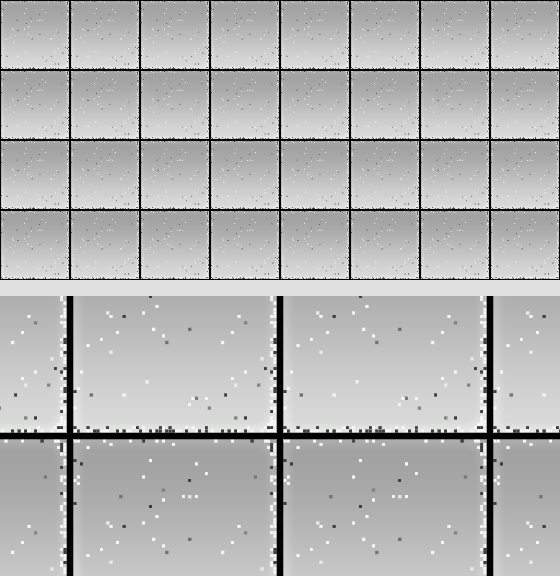
Top: the whole. Bottom: its middle third, enlarged.
Give the GLSL for this pattern, as a WebGL 2 fragment shader.

```glsl
#version 300 es
precision highp float;
// A wall of 8 x 4 identical square grey tiles, parted by thin black joints.
// Each tile has a vertical gradient, jittered light and dark specks, and a
// crumbled rim made of hashed grains that gathers in its rounded corners.

uniform vec2 u_resolution;
out vec4 fragColor;

const vec2 TILES = vec2(8.0, 4.0);
const float GRAINS = 64.0;          // grains along one tile side
const float JOINT_HALF = 1.0;       // half joint width, in grains
const float CORNER_LEFT = 4.0;      // corner radii, in grains
const float CORNER_RIGHT = 7.0;
const float SPECK_GRID = 6.0;       // speck cells along one tile side
const float SPECK_CHANCE = 0.8;
const float DARK_SPECK_SHARE = 0.42;

const vec3 TOP_GREY = vec3(0.63);
const vec3 BOTTOM_GREY = vec3(0.86, 0.865, 0.86);
const vec3 JOINT_BLACK = vec3(0.01);
const vec3 CRUMB_DARK = vec3(0.24);
const vec3 SPECK_DARK = vec3(0.42);
const vec3 CHIP_WHITE = vec3(0.97);

float hash(vec2 p) {
    return fract(sin(dot(p, vec2(127.1, 311.7))) * 43758.5453);
}

// Smooth coverage of a square, offset and sizes in grains
float squareMask(vec2 offset, float halfSize, float pixel) {
    vec2 d = abs(offset);
    return clamp((halfSize - max(d.x, d.y)) / pixel + 0.5, 0.0, 1.0);
}

// Depth inside the rounded tile outline, negative outside its corners
float rimDepth(vec2 p) {
    float radius = p.x < 0.5 * GRAINS ? CORNER_LEFT : CORNER_RIGHT;
    vec2 q = abs(p - 0.5 * GRAINS) - (0.5 * GRAINS - JOINT_HALF - radius);
    return radius - length(max(q, 0.0)) - min(max(q.x, q.y), 0.0);
}

vec3 addSpecks(vec3 color, vec2 p, float pixel) {
    float cellSize = GRAINS / SPECK_GRID;
    vec2 home = floor(p / cellSize);
    for (int j = -1; j <= 1; j++) {
        for (int i = -1; i <= 1; i++) {
            vec2 cell = home + vec2(i, j);
            vec2 jitter = vec2(hash(cell + 3.7), hash(cell + 19.3));
            vec2 center = floor((cell + jitter) * cellSize) + 0.5;
            // Keep the rim and the uppermost part of the tile clear
            bool inside = min(center.x, center.y) > 5.0
                && center.x < GRAINS - 4.0 && center.y < GRAINS * 0.86;
            if (!inside || hash(cell + 41.9) > SPECK_CHANCE) continue;
            vec3 tint = hash(cell + 67.1) < DARK_SPECK_SHARE ? SPECK_DARK : CHIP_WHITE;
            float strength = mix(0.6, 1.0, hash(cell + 83.5));
            color = mix(color, tint, strength * squareMask(p - center, 0.5, pixel));
        }
    }
    return color;
}

vec3 addRim(vec3 color, vec2 p, float pixel) {
    vec2 grain = floor(p);
    vec2 center = grain + 0.5;
    float depth = rimDepth(center);
    float bottomEdge = 1.0 - step(3.0, center.y);
    float rightEdge = step(GRAINS - 3.0, center.x);

    // Chips are dense in corners, common at right and bottom, rare elsewhere
    float edgeChance = mix(0.14, 0.65, max(bottomEdge, rightEdge));
    float chance = depth < 0.0 ? 0.72 : edgeChance * (1.0 - smoothstep(0.6, 2.2, depth));
    float darkShare = mix(0.2, 0.42, bottomEdge);
    float chipped = step(hash(grain + 5.3), chance);
    vec3 tint = hash(grain + 29.7) < darkShare ? CRUMB_DARK : CHIP_WHITE;
    return mix(color, tint, chipped * squareMask(p - center, 0.5, pixel));
}

void main() {
    vec2 p = fract(gl_FragCoord.xy / u_resolution * TILES) * GRAINS;
    float pixel = GRAINS * TILES.x / u_resolution.x;

    // Glazed face, with a faint paler band along the rim
    vec3 color = mix(BOTTOM_GREY, TOP_GREY, smoothstep(-0.1, 1.0, p.y / GRAINS));
    color += 0.05 * (1.0 - smoothstep(0.0, 4.0, rimDepth(p)));

    color = addSpecks(color, p, pixel);
    color = addRim(color, p, pixel);

    // Joints
    float face = squareMask(p - 0.5 * GRAINS, 0.5 * GRAINS - JOINT_HALF, pixel);
    fragColor = vec4(mix(JOINT_BLACK, color, face), 1.0);
}
```
